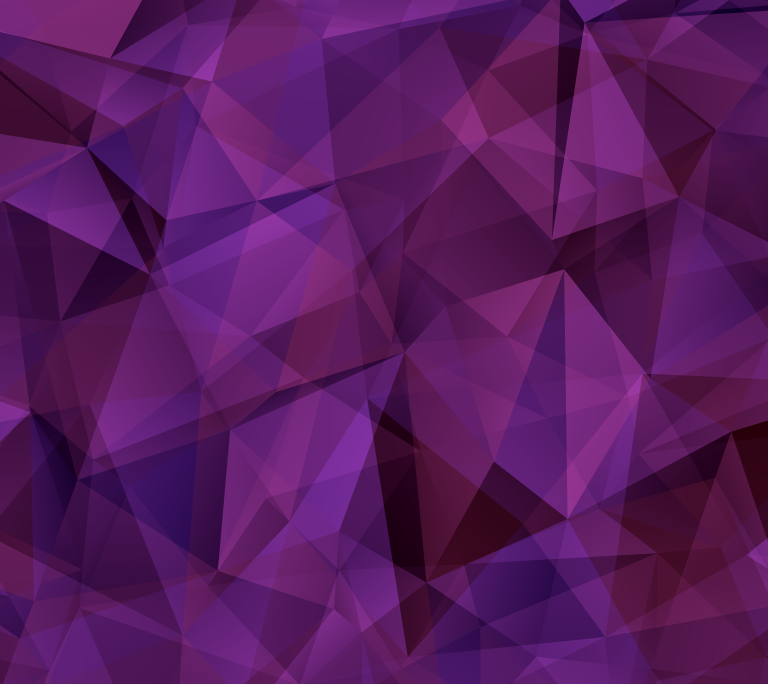
A WebGL 2 fragment shader for this background:

```glsl
#version 300 es
precision highp float;

uniform vec2 u_resolution;
out vec4 fragColor;

vec3 hash3(vec2 p) {
  vec3 q = fract(p.xyx * vec3(0.1031, 0.1030, 0.0973));
  q += dot(q, q.yxz + 33.33);
  return fract((q.xxy + q.yzz) * q.zyx);
}

float cross2(vec2 a, vec2 b) {
  return a.x * b.y - a.y * b.x;
}

// Lattice point pushed off its place, never past its neighbours
vec2 meshVertex(vec2 cell, float seed) {
  return cell + 0.94 * (hash3(cell + seed).xy - 0.5);
}

// Adds (tone, hue, 1) of one facet, weighted by its smooth coverage
void addFacet(inout vec3 sum, vec2 p, vec2 a, vec2 b, vec2 c, vec2 key, float pixel) {
  float area = cross2(b - a, c - a);
  vec3 bary = vec3(cross2(c - b, p - b), cross2(a - c, p - c), cross2(b - a, p - a)) / area;
  vec3 edge = bary * abs(area) / vec3(length(c - b), length(a - c), length(b - a));
  float coverage = clamp(min(edge.x, min(edge.y, edge.z)) / pixel + 0.5, 0.0, 1.0);

  // Flat value plus a linear gradient between the corners
  vec3 base = hash3(key) - 0.5;
  vec3 corners = hash3(key + 57.0) - 0.5;
  float gradient = dot(corners, clamp(bary, 0.0, 1.0));
  sum += coverage * vec3(base.x + 0.8 * gradient, base.y + 0.3 * gradient, 1.0);
}

// Irregular triangle mesh: returns tone and hue, each around zero
vec2 facetMesh(vec2 uv, float scale, float angle, float stretch, float seed) {
  float s = sin(angle), c = cos(angle);
  vec2 p = mat2(c, s, -s, c) * uv * scale * vec2(stretch, 1.0 / stretch) + 20.0;
  float pixel = scale / u_resolution.y;
  vec3 sum = vec3(0.0);

  for (int y = -1; y <= 1; y++) {
    for (int x = -1; x <= 1; x++) {
      vec2 cell = floor(p) + vec2(x, y);
      vec2 v00 = meshVertex(cell, seed);
      vec2 v10 = meshVertex(cell + vec2(1, 0), seed);
      vec2 v01 = meshVertex(cell + vec2(0, 1), seed);
      vec2 v11 = meshVertex(cell + vec2(1, 1), seed);
      vec2 key = cell + vec2(seed + 131.0, 71.0);

      // Split along a diagonal that lies inside the quad
      vec2 rise = v11 - v00, fall = v01 - v10;
      bool riseFits = cross2(rise, v10 - v00) * cross2(rise, v01 - v00) < 0.0;
      bool fallFits = cross2(fall, v00 - v10) * cross2(fall, v11 - v10) < 0.0;
      if (riseFits && (!fallFits || hash3(key).z < 0.5)) {
        addFacet(sum, p, v00, v10, v11, key, pixel);
        addFacet(sum, p, v00, v11, v01, key + 211.0, pixel);
      } else {
        addFacet(sum, p, v00, v10, v01, key, pixel);
        addFacet(sum, p, v10, v11, v01, key + 211.0, pixel);
      }
    }
  }
  return sum.xy / max(sum.z, 0.001);
}

void main() {
  vec2 uv = gl_FragCoord.xy / u_resolution.y;

  // Three translucent meshes laid over each other
  vec2 shade = 0.62 * facetMesh(uv, 5.4, 0.35, 1.05, 3.0)
             + 0.44 * facetMesh(uv, 4.3, -0.6, 0.9, 347.0)
             + 0.27 * facetMesh(uv, 6.4, 1.1, 1.12, 719.0);

  // Tone runs from deep plum to bright violet, hue from blue to wine red
  vec3 color = mix(vec3(0.18, 0.025, 0.18), vec3(0.505, 0.18, 0.56), 0.49 + shade.x);
  color += shade.y * vec3(0.08, 0.01, -0.115);
  fragColor = vec4(clamp(color, 0.0, 1.0), 1.0);
}
```
